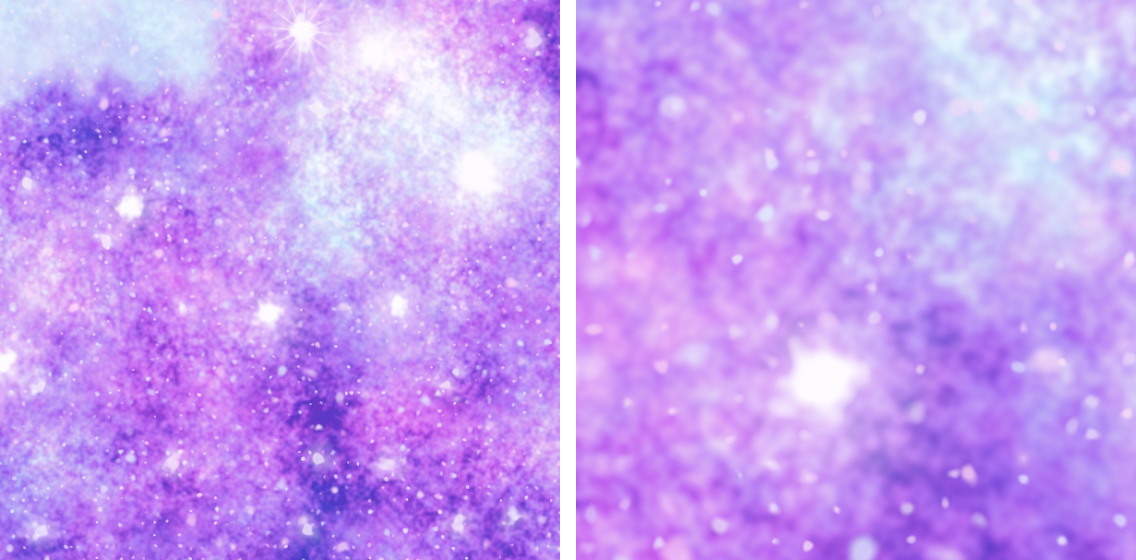
Left, the full canvas; right, a detail of the centre.
This background is drawn by a Shadertoy shader. Its source:

```glsl
// Pastel violet nebula: soft clouds, glittering grain, small stars and ragged white glows.

const float BASE_TONE = 0.36;      // middle brightness of the clouds
const float CLOUD_CONTRAST = 0.56;
const float MOTTLE_CONTRAST = 0.26;
const float GRAIN_CONTRAST = 0.30;
const float GRAIN_SCALE = 62.0;    // grain cells per canvas height
const float STAR_CHANCE = 0.30;
const float GLOW_CHANCE = 0.3;
const vec3 BLUE_SHIFT = vec3(-0.15, 0.03, 0.0);
const vec3 GLOW_COLOR = vec3(0.995, 0.985, 1.0);
const vec3 PINK_STAR = vec3(1.0, 0.84, 0.96);
const vec3 BLUE_STAR = vec3(0.88, 0.93, 1.0);

// Tone ramp from deep indigo to white
const vec3 RAMP[8] = vec3[8](
    vec3(0.38, 0.22, 0.78), vec3(0.56, 0.29, 0.86),
    vec3(0.71, 0.41, 0.94), vec3(0.76, 0.54, 0.96),
    vec3(0.82, 0.65, 0.96), vec3(0.86, 0.77, 0.97),
    vec3(0.91, 0.88, 0.98), vec3(0.98, 0.97, 1.0));

// Broad masses: centre, radius, tone change
const vec4 MASSES[9] = vec4[9](
    vec4(0.75, 0.77, 0.24, 0.55), vec4(0.57, 0.60, 0.09, 0.36),
    vec4(0.58, 0.07, 0.12, -0.42), vec4(0.56, 0.28, 0.12, -0.25),
    vec4(0.97, 0.97, 0.16, -0.40), vec4(0.22, 0.76, 0.12, -0.16),
    vec4(0.95, 0.20, 0.14, 0.32), vec4(0.05, 0.50, 0.16, 0.22),
    vec4(0.30, 0.32, 0.16, -0.14));

// Broad hue areas: centre, radius, shift to blue (negative to magenta)
const vec4 HUES[6] = vec4[6](
    vec4(0.58, 0.08, 0.14, 0.75), vec4(0.08, 0.76, 0.13, 0.60),
    vec4(0.54, 0.60, 0.14, 0.40), vec4(0.28, 0.34, 0.20, -0.40),
    vec4(0.72, 0.24, 0.11, -0.45), vec4(0.05, 0.08, 0.16, 0.60));

// Main glows: centre, radius
const vec3 GLOWS[7] = vec3[7](
    vec3(0.85, 0.69, 0.060), vec3(0.54, 0.945, 0.036), vec3(0.67, 0.905, 0.042),
    vec3(0.23, 0.63, 0.030), vec3(0.48, 0.44, 0.033), vec3(0.71, 0.453, 0.024),
    vec3(0.0, 0.35, 0.034));

vec3 hash3(vec2 p) {
    vec3 q = fract(p.xyx * vec3(0.1031, 0.1030, 0.0973));
    q += dot(q, q.yxz + 33.33);
    return fract((q.xxy + q.yzz) * q.zyx);
}

float gradientNoise(vec2 p) {
    vec2 cell = floor(p), f = fract(p);
    vec2 u = f * f * f * (f * (f * 6.0 - 15.0) + 10.0);
    float corner[4];
    for (int i = 0; i < 4; i++) {
        vec2 o = vec2(i & 1, i >> 1);
        float a = 6.2832 * hash3(cell + o + 71.0).x;
        corner[i] = dot(vec2(cos(a), sin(a)), f - o);
    }
    return mix(mix(corner[0], corner[1], u.x), mix(corner[2], corner[3], u.x), u.y);
}

float fbm(vec2 p) {
    float sum = 0.0, amp = 1.0;
    for (int i = 0; i < 4; i++) {
        sum += amp * gradientNoise(p);
        p = mat2(1.6, 1.2, -1.2, 1.6) * p + 7.3;
        amp *= 0.55;
    }
    return sum;
}

float softBlob(vec2 p, vec4 blob) {
    vec2 d = (p - blob.xy) / blob.z;
    return blob.w * exp(-dot(d, d));
}

vec3 toneColor(float tone) {
    float x = clamp(tone * 5.0 + 1.0, 0.0, 6.999);
    int i = int(x);
    return mix(RAMP[i], RAMP[i + 1], fract(x));
}

float glow(float d, float r) {
    float core = 1.0 - smoothstep(0.3 * r, 1.35 * r, d);
    return max(core, 0.6 * exp(-d * d / (3.2 * r * r)));
}

void mainImage(out vec4 fragColor, in vec2 fragCoord) {
    vec2 p = fragCoord / iResolution.y;
    vec2 warp = 0.06 * vec2(fbm(p * 5.0 + 3.0), fbm(p * 5.0 + 41.0));
    vec2 q = p + warp;

    // Clouds and the pale upper left corner
    float tone = BASE_TONE + 0.2 * (p.y - 0.5) + CLOUD_CONTRAST * fbm(p * 4.0 + 11.0);
    float blue = 0.7 * fbm(p * 3.5 + 57.0);
    for (int i = 0; i < 9; i++) tone += softBlob(q, MASSES[i]);
    for (int i = 0; i < 6; i++) blue += softBlob(q, HUES[i]);
    float pale = smoothstep(0.79, 0.87, q.y) * (1.0 - smoothstep(0.34, 0.45, q.x));
    tone = mix(tone, 0.96 + 0.2 * fbm(p * 6.0), pale);
    blue = mix(blue, 0.5 + 0.4 * fbm(p * 5.0 + 23.0), pale);

    // Medium mottling and patchy glittering grain
    vec2 g = mat2(0.8, 0.6, -0.6, 0.8) * p * GRAIN_SCALE;
    float mottle = gradientNoise(g * 0.45 + 33.0);
    float patchy = 1.0 + 0.9 * gradientNoise(p * 9.0 + 64.0);
    float grain = gradientNoise(g) + 0.65 * gradientNoise(g * 1.9 + 19.0);
    tone += (MOTTLE_CONTRAST * mottle + GRAIN_CONTRAST * patchy * grain) * mix(1.0, 0.3, pale);
    blue += 0.4 * gradientNoise(g * 0.7 + 90.0) * (1.0 - 0.6 * pale);
    vec3 color = toneColor(tone) + BLUE_SHIFT * clamp(blue, -0.7, 1.0);

    // Small stars on three jittered grids
    for (int i = 0; i < 3; i++) {
        vec2 s = p * (19.0 + 14.0 * float(i)) + 13.7 * float(i);
        vec3 h = hash3(floor(s)), k = hash3(floor(s) + 151.0);
        float d = length(fract(s) - 0.34 - 0.32 * h.xy) + 0.16 * gradientNoise(s * 3.0);
        float r = mix(0.13, 0.27, k.x * k.x);
        float star = step(h.z, STAR_CHANCE) * (1.0 - smoothstep(0.1 * r, 1.2 * r, d));
        color = mix(color, mix(PINK_STAR, BLUE_STAR, k.y), star * mix(0.4, 0.9, k.z));
    }

    // Ragged glows: the main ones, then scattered lesser ones
    float ragged = 0.016 * gradientNoise(p * 34.0) + 0.012 * gradientNoise(p * 70.0);
    float dark = 1.0;
    for (int i = 0; i < 7; i++)
        dark *= 1.0 - glow(max(length(p - GLOWS[i].xy) + ragged, 0.0), GLOWS[i].z);
    vec2 c = p * 8.0 + 5.0;
    vec3 h = hash3(floor(c));
    float d = max(length(fract(c) - 0.36 - 0.28 * h.xy) + 8.0 * ragged, 0.0);
    float lesser = glow(d, mix(0.07, 0.16, fract(h.z * 17.0)));
    dark *= 1.0 - 0.75 * step(h.z, GLOW_CHANCE) * lesser * (1.0 - smoothstep(0.2, 0.32, d));

    // Thin rays around one glow
    vec2 v = p - GLOWS[1].xy;
    float spokes = pow(abs(cos(6.0 * atan(v.y, v.x) + 0.6)), 14.0);
    dark *= 1.0 - 0.6 * spokes * exp(-dot(v, v) / 0.0045);

    fragColor = vec4(clamp(mix(GLOW_COLOR, color, dark), 0.0, 1.0), 1.0);
}
```
